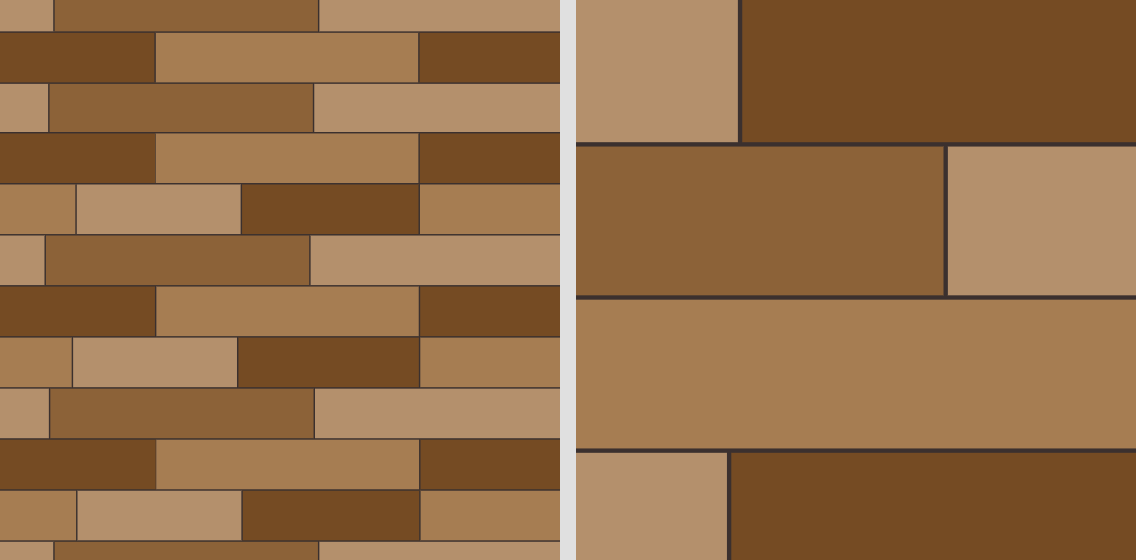
Left: the whole. Right: its middle third, enlarged.
This pattern is drawn by a Shadertoy shader. Its source:

```glsl
// Flat wooden floor: eleven courses of long planks in four browns, parted by thin
// dark seams. Three course layouts alternate; their joints drift a little from
// course to course, and the whole sheet repeats at the canvas edges.

const float SHEET = 768.0;          // design units across one canvas height
const float COURSES = 11.0;         // courses in one sheet
const float COURSE_HEIGHT = 70.0;
const float FIRST_SEAM = 26.0;      // height of the lowest horizontal seam
const float SHORT_BASE = 586.0;     // lower seam of the one shorter course
const float SHORT_HEIGHT = 68.0;
const float SEAM_HALF = 1.0;        // half width of a seam
const float FAINT_HALF = 0.4;       // half width of a tight joint

const vec2 WIDE_JOINTS = vec2(74.0, 437.0);
const vec2 DARK_JOINTS = vec2(214.2, 576.0);
const vec3 TRIPLE_JOINTS = vec3(105.3, 332.0, 576.0);
const vec4 WIDE_DRIFT = vec4(0.0, 6.0, 12.0, 7.0);
const vec4 TRIPLE_DRIFT = vec4(0.0, 6.0, 1.0, 0.0);
const float SETTLE = 0.15;          // slow drift of the right joints per course

const vec3 LIGHT = vec3(0.706, 0.563, 0.422);
const vec3 TAN = vec3(0.651, 0.490, 0.322);
const vec3 BROWN = vec3(0.549, 0.384, 0.220);
const vec3 DARK = vec3(0.459, 0.294, 0.137);
const vec3 SEAM = vec3(0.230, 0.190, 0.180);

struct Course {
    vec3 joints;                    // joint positions from left to right
    vec3 first, second, third;      // plank colours; the first one wraps around
};

// Two-plank courses get their third joint from the next sheet.
Course layoutOf(int row) {
    int kind = row == 10 ? 2 : row % 3;
    int group = row / 3;
    float settle = SETTLE * float(row);
    if (kind == 0) {
        vec2 j = WIDE_JOINTS - WIDE_DRIFT[group];
        return Course(vec3(j, j.x + SHEET), LIGHT, BROWN, LIGHT);
    }
    if (kind == 1) {
        float drift = TRIPLE_DRIFT[group];
        return Course(TRIPLE_JOINTS - vec3(drift, drift, settle), TAN, LIGHT, DARK);
    }
    vec2 j = DARK_JOINTS - settle;
    return Course(vec3(j, j.x + SHEET), DARK, TAN, DARK);
}

// Antialiased step and line, with px the size of one pixel in design units.
float edge(float d, float px) {
    return clamp(d / px + 0.5, 0.0, 1.0);
}

float line(float d, float halfWidth, float px) {
    return edge(halfWidth - abs(d), px);
}

void mainImage(out vec4 fragColor, in vec2 fragCoord) {
    float px = SHEET / iResolution.y;
    vec2 p = mod(fragCoord * px, SHEET);

    // Stretch the short course so that every course has the same height
    float stretch = COURSE_HEIGHT - SHORT_HEIGHT;
    float y = p.y + stretch * clamp((p.y - SHORT_BASE) / SHORT_HEIGHT, 0.0, 1.0);
    float level = (y - FIRST_SEAM) / COURSE_HEIGHT + 1.0;
    int row = int(mod(floor(level), COURSES));
    float seamDistance = (level - round(level)) * COURSE_HEIGHT;

    // Plank colours
    Course course = layoutOf(row);
    vec3 d = p.x - course.joints;
    vec3 color = mix(course.first, course.second, edge(d.x, px));
    color = mix(color, course.third, edge(d.y, px));
    color = mix(color, course.first, edge(d.z, px));

    // Seams, with a tight left joint in some courses
    float leftHalf = row % 6 == 2 ? FAINT_HALF : SEAM_HALF;
    float joint = max(line(d.x, leftHalf, px),
                      max(line(d.y, SEAM_HALF, px), line(d.z, SEAM_HALF, px)));
    float seam = max(joint, line(seamDistance, SEAM_HALF, px));

    fragColor = vec4(mix(color, SEAM, seam), 1.0);
}
```
